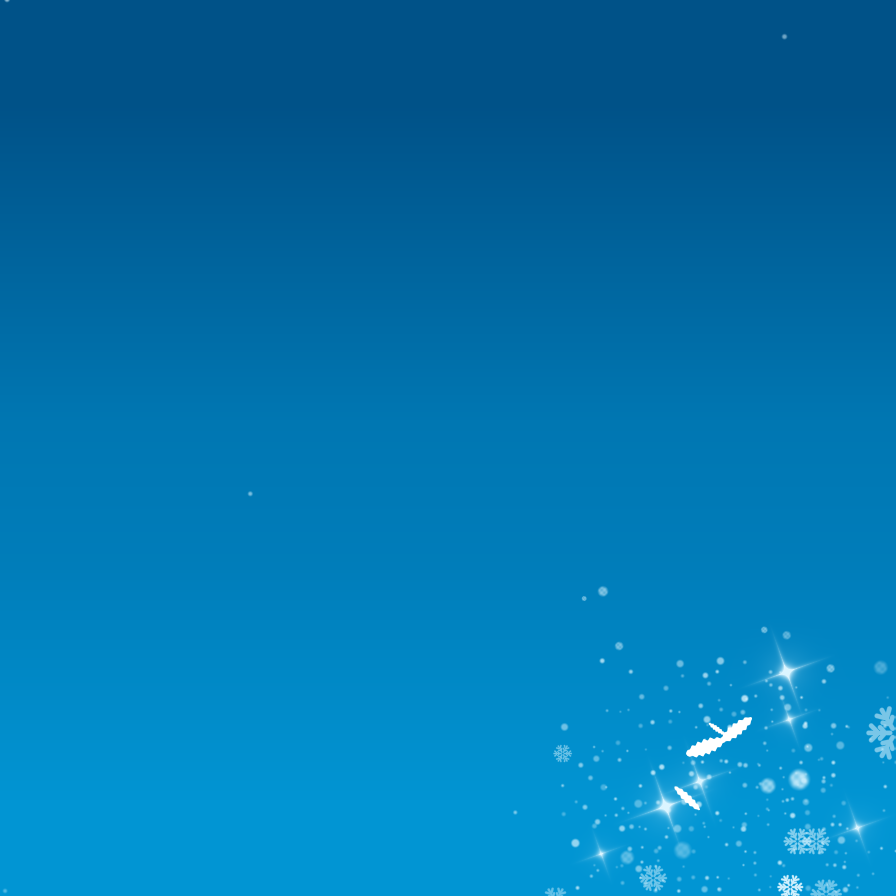
A Shadertoy shader for this background:

```glsl
#define DEEP vec3(0.0, 0.322, 0.535)
#define MIDDLE vec3(0.0, 0.465, 0.698)
#define BRIGHT vec3(0.0, 0.490, 0.728)
#define LIGHT vec3(0.004, 0.585, 0.828)
#define FROST vec3(0.86, 0.96, 1.0)
#define STAR_TILT 0.34
#define RAY_WIDTH 0.0017
#define SPECK_CELLS 44.0
#define SPECK_CHANCE 0.42
#define FLAKE_STROKE 0.085

const float PI = 3.14159;

// Centre, ray length, strength
const vec4 STARS[6] = vec4[6](
    vec4(0.878, 0.250, 0.062, 0.85), vec4(0.743, 0.100, 0.065, 0.85),
    vec4(0.781, 0.128, 0.058, 0.60), vec4(0.881, 0.197, 0.045, 0.50),
    vec4(0.957, 0.076, 0.050, 0.50), vec4(0.671, 0.047, 0.040, 0.45));

// Centre, radius, opacity
const vec4 FLAKES[8] = vec4[8](
    vec4(0.999, 0.182, 0.031, 0.55), vec4(0.890, 0.061, 0.015, 0.60),
    vec4(0.911, 0.061, 0.015, 0.55), vec4(0.882, 0.010, 0.014, 0.95),
    vec4(0.922, 0.002, 0.017, 0.50), vec4(0.729, 0.020, 0.015, 0.50),
    vec4(0.620, -0.006, 0.016, 0.45), vec4(0.628, 0.159, 0.010, 0.50));

const vec4 ORBS[11] = vec4[11](
    vec4(0.673, 0.340, 0.006, 0.60), vec4(0.652, 0.332, 0.003, 0.55),
    vec4(0.691, 0.279, 0.005, 0.55), vec4(0.853, 0.297, 0.004, 0.55),
    vec4(0.878, 0.291, 0.005, 0.45), vec4(0.927, 0.254, 0.005, 0.60),
    vec4(0.983, 0.255, 0.008, 0.35), vec4(0.892, 0.130, 0.012, 0.85),
    vec4(0.857, 0.123, 0.009, 0.70), vec4(0.700, 0.043, 0.008, 0.45),
    vec4(0.762, 0.051, 0.010, 0.40));

// Leaf ends
const vec4 LEAVES[4] = vec4[4](
    vec4(0.766, 0.158, 0.808, 0.174), vec4(0.804, 0.172, 0.839, 0.199),
    vec4(0.791, 0.193, 0.809, 0.180), vec4(0.753, 0.122, 0.781, 0.096));
const float LEAF_WIDTHS[4] = float[4](0.009, 0.0075, 0.003, 0.0048);

float ramp(float a, float b, float x) { return clamp((x - a) / (b - a), 0.0, 1.0); }

float cover(float d, float blur) { return 1.0 - smoothstep(-blur, blur, d); }

vec3 hash3(vec2 p) {
    vec3 q = fract(p.xyx * vec3(0.1031, 0.1030, 0.0973));
    q += dot(q, q.yxz + 33.33);
    return fract((q.xxy + q.yzz) * q.zyx);
}

float segment(vec2 p, vec2 a, vec2 b) {
    vec2 ab = b - a;
    return length(p - a - ab * clamp(dot(p - a, ab) / dot(ab, ab), 0.0, 1.0));
}

// Six folded arms with two pairs of twigs, unit radius
float snowflake(vec2 p) {
    float angle = mod(atan(p.y, p.x) + PI / 6.0, PI / 3.0) - PI / 6.0;
    vec2 q = length(p) * vec2(cos(angle), abs(sin(angle)));
    float d = segment(q, vec2(0.18, 0.0), vec2(0.95, 0.0));
    d = min(d, segment(q, vec2(0.60, 0.0), vec2(0.86, 0.26)));
    d = min(d, segment(q, vec2(0.36, 0.0), vec2(0.54, 0.20)));
    return d - FLAKE_STROKE;
}

float sparkle(vec2 p, float size) {
    float c = cos(STAR_TILT), s = sin(STAR_TILT);
    vec2 q = abs(mat2(c, -s, s, c) * p);
    vec2 fade = max(1.0 - q / size, 0.0);
    vec2 rays = exp(-q.yx / RAY_WIDTH) * fade * fade;
    float r = length(p) / size;
    return rays.x + rays.y + 0.8 * exp(-r * r * 60.0) + 0.16 * exp(-r * r * 6.0);
}

// Tapered blade with a toothed rim
float leaf(vec2 p, vec2 a, vec2 b, float width) {
    vec2 axis = normalize(b - a);
    float t = dot(p - a, axis) / length(b - a);
    float side = abs(dot(p - a, vec2(-axis.y, axis.x)));
    float taper = sqrt(max(sin(PI * clamp(t, 0.0, 1.0)), 0.0));
    float rim = width * taper * (0.86 + 0.14 * sin(t * 38.0));
    return max(side - rim, (abs(t - 0.5) - 0.5) * length(b - a));
}

// Cellular specks, thinning away from the lower right cluster
float specks(vec2 p, float cells, float seed) {
    vec2 id = floor(p * cells);
    vec3 h = hash3(id + seed);
    vec2 centre = (id + 0.25 + 0.5 * h.xy) / cells;
    float spread = length((centre - vec2(0.81, 0.08)) / vec2(0.23, 0.22));
    float chance = SPECK_CHANCE * (1.0 - smoothstep(0.45, 1.1, spread));
    vec3 look = hash3(id + seed + 71.0);
    float radius = mix(0.05, 0.20, look.x * look.x) / cells;
    return step(h.z, chance) * mix(0.3, 0.8, look.y) * cover(length(p - centre) - radius, 0.0016);
}

void mainImage(out vec4 fragColor, in vec2 fragCoord) {
    vec2 uv = fragCoord / iResolution.xy;
    float blur = 0.8 / iResolution.y;

    // Sky
    vec3 color = mix(LIGHT, BRIGHT, ramp(0.10, 0.37, uv.y));
    color = mix(color, MIDDLE, ramp(0.37, 0.53, uv.y));
    color = mix(color, DEEP, ramp(0.53, 0.88, uv.y));

    // Specks in two sizes
    for (int i = 0; i < 2; i++) {
        float k = float(i);
        color = mix(color, FROST, specks(uv, SPECK_CELLS * (1.0 + 0.6 * k), 19.0 * k));
    }

    // Soft orbs with mottled faces
    for (int i = 0; i < 11; i++) {
        vec4 orb = ORBS[i];
        vec2 q = (uv - orb.xy) / orb.z;
        float mottle = 0.85 + 0.15 * sin(q.x * 6.0) * sin(q.y * 6.0);
        color = mix(color, FROST, orb.w * mottle * cover(length(q) - 0.85, 0.3));
    }

    // Snowflakes
    for (int i = 0; i < 8; i++) {
        vec4 flake = FLAKES[i];
        float d = snowflake((uv - flake.xy) / flake.z) * flake.z;
        color = mix(color, FROST, flake.w * cover(d, blur));
    }

    // Stars
    for (int i = 0; i < 6; i++) {
        vec4 star = STARS[i];
        color = mix(color, FROST, min(star.w * sparkle(uv - star.xy, star.z), 1.0));
    }

    // White leaves
    for (int i = 0; i < 4; i++) {
        float d = leaf(uv, LEAVES[i].xy, LEAVES[i].zw, LEAF_WIDTHS[i]);
        color = mix(color, vec3(1.0), cover(d, blur));
    }

    fragColor = vec4(color, 1.0);
}
```
